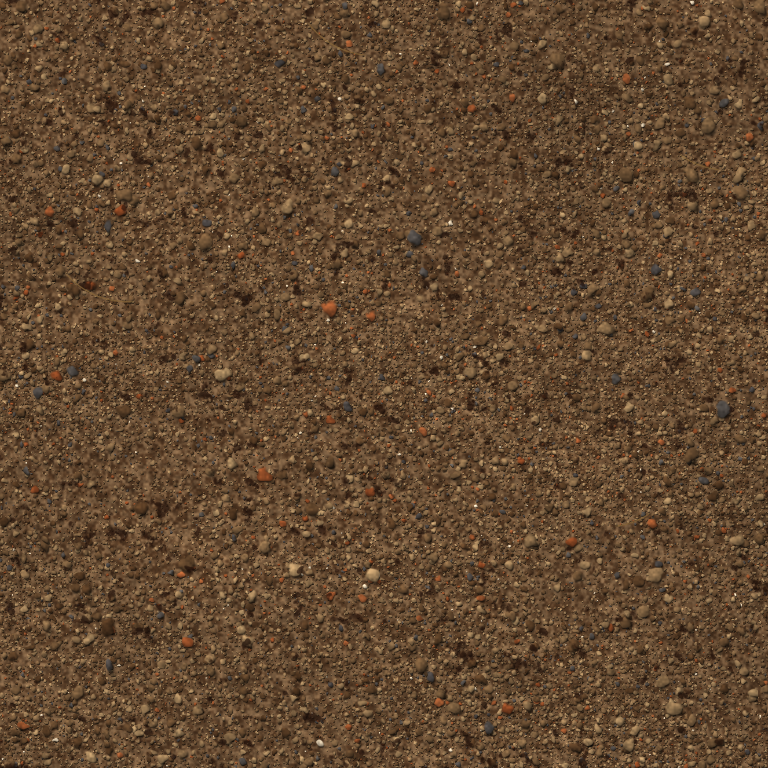
Reproduce this texture procedurally as a Shadertoy shader.

```glsl
const vec3 SOIL_DARK = vec3(0.27, 0.18, 0.11);
const vec3 SOIL_LIGHT = vec3(0.50, 0.385, 0.27);
const vec3 GRAIN_DARK = vec3(0.29, 0.195, 0.115);
const vec3 GRAIN_LIGHT = vec3(0.61, 0.495, 0.345);
const vec3 QUARTZ = vec3(0.80, 0.73, 0.62);
const vec3 RUST = vec3(0.56, 0.27, 0.13);
const vec3 SLATE = vec3(0.25, 0.25, 0.26);
const vec3 CREVICE = vec3(0.12, 0.06, 0.035);
const vec3 STRAW = vec3(0.53, 0.40, 0.22);
const vec2 LIGHT = vec2(-0.45, 0.89);
const float SHADOW = 0.62;
const float DUST = 0.50;
const int FIBRES = 4;

float hash(vec2 p) {
    return fract(sin(dot(p, vec2(127.1, 311.7))) * 43758.5);
}

vec2 hash2(vec2 p) {
    return vec2(hash(p), hash(p + 57.3));
}

float noise(vec2 p) {
    vec2 i = floor(p), f = fract(p);
    f = f * f * (3.0 - 2.0 * f);
    return mix(mix(hash(i), hash(i + vec2(1, 0)), f.x),
               mix(hash(i + vec2(0, 1)), hash(i + vec2(1, 1)), f.x), f.y);
}

float fbm(vec2 p) {
    float sum = 0.0, amp = 0.5;
    for (int i = 0; i < 4; i++) {
        sum += amp * noise(p);
        p = mat2(1.6, 1.2, -1.2, 1.6) * p + 17.0;
        amp *= 0.5;
    }
    return sum / 0.9375;
}

mat2 rotation(float a) {
    return mat2(cos(a), sin(a), -sin(a), cos(a));
}

// Mostly brown grains, with a few mineral accents
vec3 grainTone(vec2 id) {
    vec3 tone = mix(GRAIN_DARK, GRAIN_LIGHT, hash(id + 3.1));
    float kind = hash(id + 9.7);
    if (kind > 0.988) return QUARTZ;
    if (kind > 0.965) return mix(tone, RUST, 0.75);
    if (kind > 0.925) return mix(tone, SLATE, 0.8);
    return tone;
}

// One layer of lit, irregular grains, each casting a short shadow
void addGrains(inout vec3 col, vec2 uv, float count, float density, float seed) {
    vec2 p = uv * count + seed;
    p += 0.28 * (vec2(noise(p * 2.7), noise(p * 2.7 + 41.0)) - 0.5);
    float patches = smoothstep(0.25, 0.75, fbm(uv * vec2(5.0, 8.0) + seed));
    float pixel = count / iResolution.y;
    vec2 cell = floor(p);
    for (int j = -1; j <= 1; j++)
    for (int i = -1; i <= 1; i++) {
        vec2 id = cell + vec2(i, j);
        if (hash(id + 5.9) > density * mix(0.55, 1.3, patches)) continue;
        vec2 offset = p - id - 0.5 - 0.7 * (hash2(id) - 0.5);
        float size = hash(id + 2.3);
        float radius = mix(0.22, 0.50, size * size);
        mat2 turn = rotation(6.283 * hash(id + 7.7));
        vec2 stretch = vec2(1.0, mix(1.0, 1.5, hash(id + 4.4))) / radius;
        float d = length(turn * offset * stretch);
        float shade = length(turn * (offset + LIGHT * radius * 0.45) * stretch);
        col *= 1.0 - SHADOW * (1.0 - smoothstep(0.55, 1.25, shade));
        float edge = 0.12 + 0.6 * pixel / radius;
        float cover = 1.0 - smoothstep(1.0 - edge, 1.0 + edge, d);
        float lit = 1.05 + 0.32 * dot(offset / radius, LIGHT) - 0.18 * d * d;
        col = mix(col, grainTone(id) * lit, cover);
    }
}

// Thin curved straws scattered over the ground
void addFibres(inout vec3 col, vec2 uv) {
    for (int i = 0; i < FIBRES; i++) {
        vec2 id = vec2(float(i), 13.0);
        vec2 q = rotation(2.0 * hash(id + 2.0) - 1.0) * (uv - hash2(id));
        float halfLength = mix(0.02, 0.055, hash(id + 6.0));
        float dist = abs(q.y - 5.0 * q.x * q.x);
        float ends = 1.0 - smoothstep(0.8, 1.0, abs(q.x) / halfLength);
        float width = 0.0011 + 0.5 / iResolution.y;
        col = mix(col, STRAW, 0.75 * ends * (1.0 - smoothstep(0.0, width, dist)));
    }
}

void mainImage(out vec4 fragColor, in vec2 fragCoord) {
    vec2 uv = fragCoord / iResolution.y;

    // Crumbly soil bed
    float crumbs = 0.55 * fbm(uv * 110.0) + 0.45 * noise(uv * 260.0);
    vec3 col = mix(SOIL_DARK, SOIL_LIGHT, smoothstep(0.2, 0.8, crumbs));

    // Grains from dust to pebbles
    addGrains(col, uv, 210.0, 0.75, 11.0);
    addGrains(col, uv, 125.0, 0.50, 23.0);
    addGrains(col, uv, 74.0, 0.27, 37.0);
    addGrains(col, uv, 46.0, 0.10, 53.0);

    // Dark gaps, clinging dust and broad tonal drift
    float gaps = smoothstep(0.68, 0.80, fbm(uv * 62.0 + 71.0));
    col = mix(col, CREVICE, 0.7 * gaps);
    float dust = 0.6 * noise(uv * 330.0 + 5.0) + 0.4 * noise(uv * 150.0);
    col *= 1.0 + DUST * (dust - 0.5);
    col *= 0.93 + 0.20 * fbm(uv * vec2(4.0, 7.0) + 31.0);

    addFibres(col, uv);
    fragColor = vec4(clamp(col, 0.0, 1.0), 1.0);
}
```
